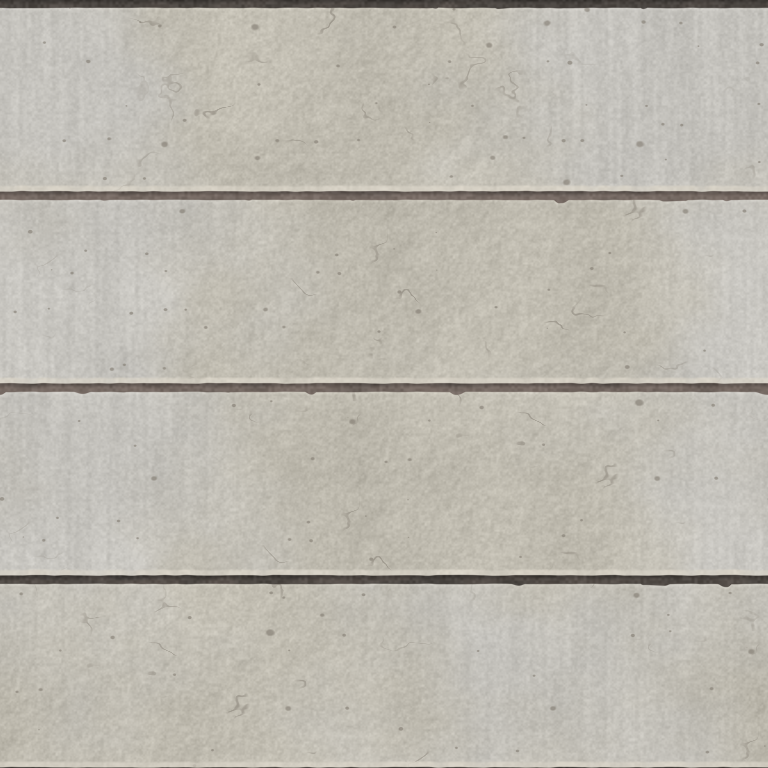
A WebGL 1 fragment shader for this texture:

```glsl
precision highp float;
// Weathered pale concrete cladding: four wide boards split by dark horizontal grooves.
uniform vec2 u_resolution;

#define BOARDS 4.0
#define GROOVE_SHIFT 0.019
#define GROOVE_HALF 0.0056
#define LIP_WIDTH 0.0078
#define GRAIN 0.085
#define RELIEF 0.24
#define STREAKS 0.045
#define PIT_CELLS 40.0
#define PIT_CHANCE 0.13

const vec3 COOL = vec3(0.772, 0.764, 0.742);
const vec3 WARM = vec3(0.752, 0.736, 0.690);
const vec3 LIP = vec3(0.850, 0.828, 0.780);
const vec3 GROOVE_BROWN = vec3(0.445, 0.400, 0.375);
const vec3 GROOVE_DARK = vec3(0.270, 0.252, 0.235);
const vec3 PIT = vec3(0.520, 0.495, 0.455);

float hash(vec2 p) {
  vec3 q = fract(p.xyx * 0.1031);
  q += dot(q, q.yzx + 33.33);
  return fract((q.x + q.y) * q.z);
}

// Value noise that wraps over the unit square; n is a whole number of cells.
float noise(vec2 uv, vec2 n) {
  vec2 p = uv * n, i = floor(p), f = fract(p);
  f = f * f * (3.0 - 2.0 * f);
  vec2 a = mod(i, n) + n.yx, b = mod(i + 1.0, n) + n.yx;
  return mix(mix(hash(a), hash(vec2(b.x, a.y)), f.x),
             mix(hash(vec2(a.x, b.y)), hash(b), f.x), f.y);
}

float fbm(vec2 uv, vec2 n) {
  float sum = 0.0, amp = 0.533;
  for (int k = 0; k < 4; k++) {
    sum += amp * noise(uv, n);
    n *= 2.0;
    amp *= 0.5;
  }
  return sum;
}

// Sparse round pits, at most one in each cell.
float pits(vec2 uv, float wobble) {
  vec2 p = uv * PIT_CELLS, cell = mod(floor(p), PIT_CELLS);
  vec2 centre = 0.3 + 0.4 * vec2(hash(cell + 7.0), hash(cell + 91.0));
  float size = mix(0.04, 0.17, pow(hash(cell + 53.0), 3.0));
  float d = length((fract(p) - centre) * vec2(0.8, 1.0)) + 0.12 * (wobble - 0.5);
  return step(hash(cell + 171.0), PIT_CHANCE) * (1.0 - smoothstep(size * 0.5, size + 0.05, d));
}

vec3 concrete(vec2 uv, float x) {
  // Large stains, warmer and rougher towards the middle of each board
  float middle = 0.5 - 0.5 * cos(6.2831853 * x);
  float stain = fbm(uv, vec2(4.0, 5.0));
  float rough = smoothstep(0.28, 0.72, stain + 0.22 * (middle - 0.5));
  vec3 color = mix(COOL, WARM, rough);
  color += 0.07 * (fbm(uv, vec2(11.0, 9.0)) - 0.5);

  // Fine grain and relief lit from above
  float grain = 0.6 * noise(uv, vec2(256.0)) + 0.4 * noise(uv, vec2(431.0));
  color += GRAIN * (grain - 0.5);
  float height = fbm(uv, vec2(48.0));
  float lit = height - fbm(uv + vec2(-0.0013, 0.0018), vec2(48.0));
  color += RELIEF * lit * mix(0.25, 1.0, rough);

  // Brushed vertical streaks on the smoother areas
  float streak = noise(uv, vec2(190.0, 9.0)) - 0.5;
  color += STREAKS * streak * (1.0 - 0.75 * rough);

  // Pits, then short broken scratches along noise contours
  color = mix(color, PIT, 0.65 * pits(uv, height));
  float contour = abs(fbm(uv, vec2(16.0, 22.0)) - 0.5);
  float patches = smoothstep(0.70, 0.86, noise(uv, vec2(21.0, 27.0)));
  float scratch = (1.0 - smoothstep(0.004, 0.022, contour)) * patches;
  return mix(color, PIT, 0.5 * scratch * mix(0.3, 1.0, rough));
}

void main() {
  vec2 uv = gl_FragCoord.xy / u_resolution;
  float aa = 0.8 / u_resolution.y;
  float row = uv.y * BOARDS + GROOVE_SHIFT;
  float board = mod(floor(row), BOARDS);
  float joint = mod(floor(row + 0.5), BOARDS);
  float d = (fract(row + 0.5) - 0.5) / BOARDS;

  // Each board takes its own part of the wrapping noise
  vec2 shift = vec2(hash(vec2(board, 3.0)), hash(vec2(board, 8.0)));
  vec3 color = concrete(uv + shift, uv.x);

  // Worn edges of the joint
  vec2 along = vec2(uv.x, joint / BOARDS);
  float wear = noise(along, vec2(70.0, 4.0)) - 0.5;
  float chip = smoothstep(0.86, 1.0, noise(along, vec2(37.0, 8.0)));
  float top = GROOVE_HALF + 0.0012 * wear;
  float bottom = -GROOVE_HALF - 0.0008 * wear - 0.004 * chip;

  // Pale lip above the groove and a faint lit edge below it
  float lip = 1.0 - smoothstep(top + LIP_WIDTH * 0.65, top + LIP_WIDTH * 1.15, d);
  lip *= step(0.0, d) * (0.72 + 0.5 * wear);
  color = mix(color, LIP + 0.05 * (noise(uv, vec2(256.0)) - 0.5), lip);
  float sill = smoothstep(bottom - 0.005, bottom - 0.001, d) * step(d, 0.0);
  color += 0.035 * sill;

  // Groove, shadowed under its upper edge, with a tone per joint
  float tone = smoothstep(0.3, 2.0, abs(joint - 2.6));
  float dirt = fbm(uv, vec2(24.0, 64.0)) - 0.5;
  vec3 groove = mix(GROOVE_BROWN, GROOVE_DARK, clamp(tone + 0.9 * dirt, 0.0, 1.0));
  groove *= 1.06 - 0.24 * smoothstep(-0.001, 0.005, d);
  groove += 0.08 * (noise(uv, vec2(256.0)) - 0.5);
  float inside = smoothstep(bottom - aa, bottom + aa, d) * (1.0 - smoothstep(top - aa, top + aa, d));
  gl_FragColor = vec4(mix(color, groove, inside), 1.0);
}
```
